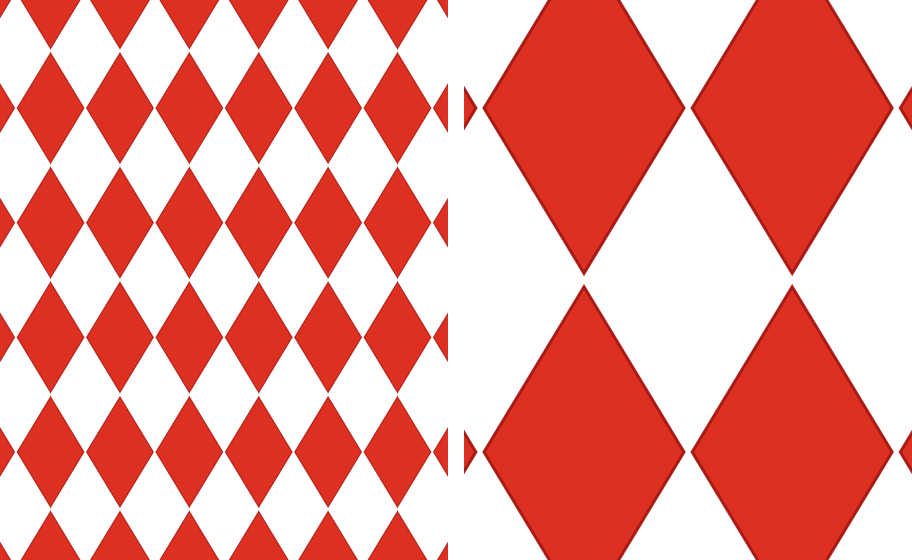
Left, the full canvas; right, a detail of the centre.
Give the GLSL for this pattern, as a Shadertoy shader.

```glsl
// Harlequin pattern: upright red diamonds on white, meeting tip to tip.
// One rectangular cell is repeated; a diamond distance function gives
// the fill, a thin dark rim and the fine white gap at the tips.

// Lengths are fractions of the canvas height.
const vec2 CELL = vec2(0.1239, 0.2047);     // width and height of one repeat
const vec2 CENTER = vec2(0.0903, 0.6023);   // center of one diamond
const float INSET = 0.0012;                 // gap between diamond and cell edge
const float RIM_WIDTH = 0.0018;             // dark outline inside the diamond
const float SOFTNESS = 0.75;                // edge half-width in output pixels

const vec3 WHITE = vec3(1.0);
const vec3 RED = vec3(0.87, 0.19, 0.13);
const vec3 RIM_RED = vec3(0.66, 0.10, 0.08);

// Signed distance to the edge lines of a diamond, negative inside.
float diamondDistance(vec2 p, vec2 halfSize) {
    vec2 normal = normalize(halfSize.yx);
    return dot(abs(p), normal) - halfSize.x * normal.x;
}

// Smooth coverage of the region where d is negative.
float coverage(float d, float blur) {
    return 1.0 - smoothstep(-blur, blur, d);
}

void mainImage(out vec4 fragColor, in vec2 fragCoord) {
    vec2 p = fragCoord / iResolution.y;
    float blur = SOFTNESS / iResolution.y;

    // Repeat the cell around its diamond center.
    vec2 local = (fract((p - CENTER) / CELL + 0.5) - 0.5) * CELL;
    float d = diamondDistance(local, 0.5 * CELL) + INSET;

    // Fill, rim and background.
    vec3 diamond = mix(RIM_RED, RED, coverage(d + RIM_WIDTH, blur));
    vec3 color = mix(WHITE, diamond, coverage(d, blur));

    fragColor = vec4(color, 1.0);
}
```
